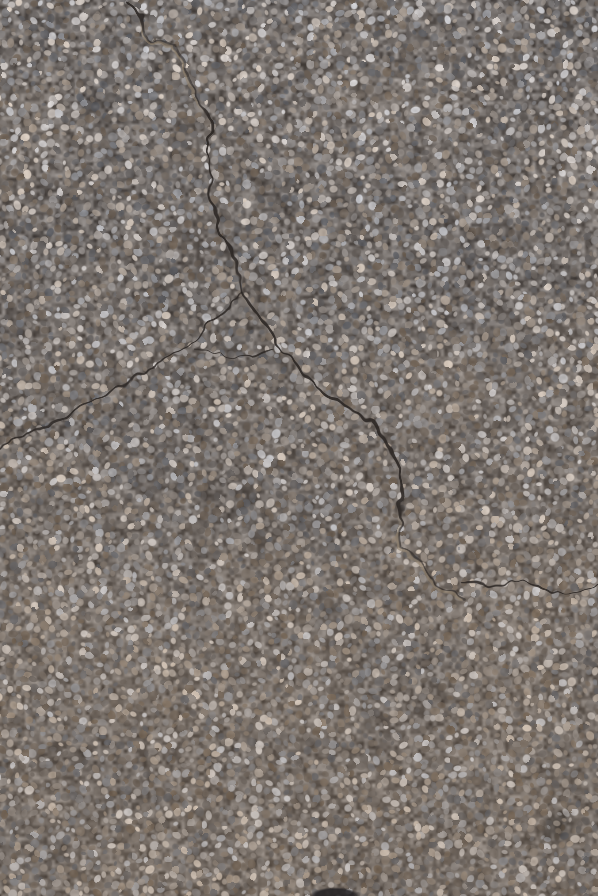
Reproduce this texture procedurally as a WebGL 1 fragment shader.

```glsl
precision highp float;
uniform vec2 u_resolution;

const float STONE_SCALE = 115.0;
const float FINE_SCALE = 235.0;
const float STONE_EDGE = 0.14;
const float CRACK_WIDTH = 0.0016;
const float CRACK_WOBBLE = 0.009;
const float MEAN_TONE = 0.45;
const vec3 GREY_TINT = vec3(0.028, 0.0, -0.020);
const vec3 WARM_SHIFT = vec3(0.045, 0.0, -0.055);
const vec3 CRACK_DARK = vec3(0.17, 0.15, 0.14);
const vec3 CRACK_DUST = vec3(0.56, 0.50, 0.42);
const vec3 SHADOW = vec3(0.13, 0.12, 0.13);

float hash(vec2 p) {
  vec3 q = fract(vec3(p.xyx) * 0.1031);
  q += dot(q, q.yzx + 33.33);
  return fract((q.x + q.y) * q.z);
}

float noise(vec2 p) {
  vec2 i = floor(p), f = fract(p);
  f = f * f * (3.0 - 2.0 * f);
  float low = mix(hash(i), hash(i + vec2(1.0, 0.0)), f.x);
  float high = mix(hash(i + vec2(0.0, 1.0)), hash(i + 1.0), f.x);
  return mix(low, high, f.y);
}

// Scattered oval stones: x = tone, y = warmth, z = coverage
vec3 stones(vec2 p) {
  vec2 cell = floor(p);
  vec3 best = vec3(0.0);
  for (int j = -1; j <= 1; j++) {
    for (int i = -1; i <= 1; i++) {
      vec2 id = cell + vec2(float(i), float(j));
      vec2 centre = id + 0.1 + 0.8 * vec2(hash(id + 11.3), hash(id + 47.7));
      float angle = 3.1416 * hash(id + 83.1);
      float c = cos(angle), s = sin(angle);
      vec2 d = mat2(c, s, -s, c) * (p - centre);
      float radius = mix(0.28, 0.64, hash(id + 5.9));
      float dist = length(d * vec2(1.0, 1.0 + 0.6 * hash(id + 71.5)));
      float cover = 1.0 - smoothstep(radius - STONE_EDGE, radius + STONE_EDGE, dist);
      if (cover > best.z) {
        float tone = mix(0.36, 0.76, pow(hash(id + 29.4), 1.8));
        best = vec3(tone, hash(id + 61.2) - 0.5, cover);
      }
    }
  }
  return best;
}

float segment(vec2 p, vec2 a, vec2 b) {
  vec2 ab = b - a;
  return length(p - a - ab * clamp(dot(p - a, ab) / dot(ab, ab), 0.0, 1.0));
}

float path(vec2 p, vec2 a, vec2 b, vec2 c, vec2 d) {
  return min(segment(p, a, b), min(segment(p, b, c), segment(p, c, d)));
}

float mainCrack(vec2 p) {
  float d = path(p, vec2(0.143, 1.0), vec2(0.167, 0.957), vec2(0.198, 0.945), vec2(0.232, 0.863));
  d = min(d, path(p, vec2(0.232, 0.863), vec2(0.238, 0.766), vec2(0.273, 0.674), vec2(0.313, 0.616)));
  d = min(d, path(p, vec2(0.313, 0.616), vec2(0.352, 0.57), vec2(0.419, 0.529), vec2(0.445, 0.479)));
  return min(d, path(p, vec2(0.445, 0.479), vec2(0.449, 0.388), vec2(0.48, 0.355), vec2(0.518, 0.328)));
}

float sideCracks(vec2 p) {
  float left = path(p, vec2(0.273, 0.674), vec2(0.215, 0.618), vec2(0.13, 0.564), vec2(-0.01, 0.498));
  float link = path(p, vec2(0.215, 0.61), vec2(0.26, 0.602), vec2(0.285, 0.601), vec2(0.306, 0.612));
  float right = path(p, vec2(0.518, 0.346), vec2(0.57, 0.352), vec2(0.638, 0.338), vec2(0.68, 0.35));
  return min(left, min(link, right) + 0.0003);
}

float stroke(float dist, float width) {
  float soft = 0.7 / u_resolution.y;
  return 1.0 - smoothstep(width - soft, width + soft, dist);
}

void main() {
  vec2 p = gl_FragCoord.xy / u_resolution.y;

  // Binder and stones
  float fine = noise(p * FINE_SCALE) * 0.7 + noise(p * FINE_SCALE * 0.55 + 37.0) * 0.3;
  float tone = 0.405 + (fine - 0.5) * 0.40;
  vec3 stone = stones(p * STONE_SCALE);
  tone = mix(tone, stone.x + (fine - 0.5) * 0.12, stone.z);

  // Broad wear, with softer and warmer ground toward the bottom
  float blotch = noise(p * 7.0) * 0.5 + noise(p * 19.0 + 8.0) * 0.5 - 0.5;
  tone = MEAN_TONE + (tone - MEAN_TONE) * mix(0.85, 1.08, p.y);
  tone += blotch * 0.06 + 0.012;
  float warmth = stone.y * stone.z * 1.1 + 0.35 * (0.5 - p.y) + blotch * 0.3;
  vec3 color = vec3(tone) + GREY_TINT + WARM_SHIFT * warmth;

  // Cracks, dark with dusty stretches
  vec2 wobble = vec2(noise(p * 55.0), noise(p * 55.0 + 91.0)) - 0.5;
  wobble += 0.5 * (vec2(noise(p * 130.0 + 17.0), noise(p * 130.0 + 53.0)) - 0.5);
  vec2 q = p + wobble * CRACK_WOBBLE;
  float width = CRACK_WIDTH * mix(0.45, 1.35, noise(p * 38.0 + 5.0));
  float trunk = mainCrack(q);
  float dusty = smoothstep(0.35, 0.65, noise(p * 13.0 + 3.0));
  float dust = stroke(mainCrack(q + vec2(0.0022, 0.0012)), CRACK_WIDTH) * dusty;
  color = mix(color, CRACK_DARK, stroke(trunk, width) * mix(0.9, 0.6, dusty));
  color = mix(color, CRACK_DARK, stroke(sideCracks(q), width * 0.8) * 0.85);
  color = mix(color, CRACK_DUST, dust * 0.6);

  // Oily stain and the shadow on the lower edge
  float stain = 1.0 - smoothstep(0.3, 1.2, length((q - vec2(0.622, 0.078)) / vec2(0.024, 0.018)));
  color *= 1.0 - 0.25 * stain;
  float shade = 1.0 - smoothstep(0.8, 1.15, length((p - vec2(0.374, 0.0)) / vec2(0.026, 0.009)));
  color = mix(color, SHADOW, shade * 0.85);

  gl_FragColor = vec4(clamp(color, 0.0, 1.0), 1.0);
}
```
